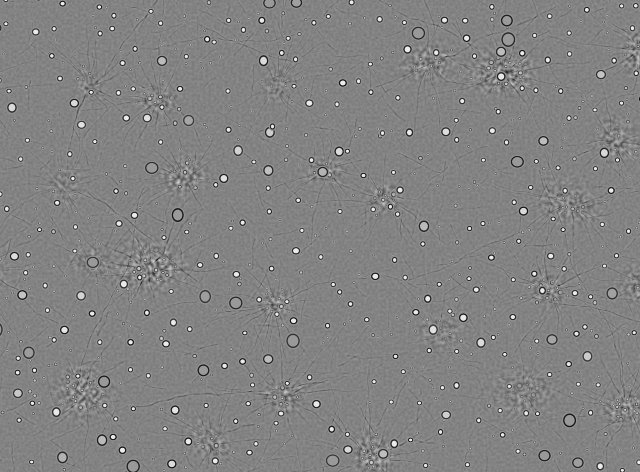
Write a Shadertoy shader that draws this texture.

```glsl
// Grey micrograph of a nerve cell culture: beaded fibres, speckled clusters and ringed round cells.

// Tones
const float GREY = 0.512;
const float RING_TONE = 0.08;
const float HALO_TONE = 0.57;
const float CORE_TONE = 0.92;
const float LARGE_CORE_TONE = 0.60;

// Sizes, in canvas heights
const float CLUSTER_CELL = 0.25;
const float CLUSTER_REACH = 0.28;
const float FIBRE_CELL = 0.08;
const float FIBRE_HALF = 0.042;
const float LINE_WIDTH = 0.0015;
const float SPOT_CELL = 0.056;
const float DOT_CELL = 0.021;

// Strengths and frequencies
const float FIBRE_DEPTH = 0.15;
const float RAY_DEPTH = 0.30;
const float STRAND_DEPTH = 0.20;
const float SPECKLE_DEPTH = 0.62;
const float SPECKLE_SCALE = 115.0;
const float GRAIN_DEPTH = 0.065;
const float GRAIN_SCALE = 170.0;
const int STRANDS = 14;
const float TAU = 6.28319;

vec3 hash(vec2 p) {
    vec3 h = fract(p.xyx * vec3(0.1031, 0.1030, 0.0973));
    h += dot(h, h.yzx + 33.33);
    return fract((h.xxy + h.yzz) * h.zyx);
}

float corner(vec2 cell, vec2 offset) {
    float a = TAU * hash(cell + 57.0).x;
    return dot(vec2(cos(a), sin(a)), offset);
}

float gradientNoise(vec2 p) {
    vec2 i = floor(p), f = p - i;
    vec2 u = f * f * f * (f * (f * 6.0 - 15.0) + 10.0), e = vec2(1.0, 0.0);
    return mix(mix(corner(i, f), corner(i + e, f - e), u.x),
               mix(corner(i + e.yx, f - e.yx), corner(i + 1.0, f - 1.0), u.x), u.y);
}

float segment(vec2 p, vec2 a, vec2 b) {
    vec2 ab = b - a;
    return length(p - a - ab * clamp(dot(p - a, ab) / dot(ab, ab), 0.0, 1.0));
}

// Dark thread between two pale flanks
float thread(float d) {
    float x = d / max(LINE_WIDTH, 0.65 / iResolution.y);
    return 0.4 * exp(-x * x / 5.8) - exp(-x * x);
}

// Rays that leave a cluster, one per angular sector
float rays(vec2 v, float count, vec2 seed) {
    float r = length(v);
    float turn = (atan(v.y, v.x + 1e-5) / TAU + 0.5) * count;
    float id = floor(turn);
    vec3 h = hash(seed * 17.0 + vec2(id, count));
    float d = abs(turn - id - 0.5 - 0.6 * (h.x - 0.5)) * TAU / count * r;
    float span = CLUSTER_REACH * mix(0.3, 1.0, h.y);
    float fade = smoothstep(span, span * 0.4, r) * (0.3 + 0.7 * exp(-r / 0.08));
    return thread(d) * fade * smoothstep(0.3, 0.8, h.z) * smoothstep(0.0, 0.03, r);
}

// Returns (ray shade, cluster density)
vec2 clusters(vec2 p, vec2 q) {
    vec2 sum = vec2(0.0), home = floor(p / CLUSTER_CELL);
    for (int k = 0; k < 9; k++) {
        vec2 id = home + vec2(k % 3 - 1, k / 3 - 1);
        vec3 h = hash(id + 11.3), g = hash(id + 71.7);
        vec2 v = q - (id + 0.5 + 0.66 * (h.xy - 0.5)) * CLUSTER_CELL;
        float power = mix(0.45, 1.0, h.z);
        sum.x += power * (rays(v, 13.0, id) + rays(v, 19.0, id + 5.0));
        vec2 size = mix(0.026, 0.046, g.x) * vec2(mix(0.85, 1.7, g.y * g.y), 1.0);
        sum.y += power * exp(-dot(v / size, v / size));
    }
    return sum;
}

// Short scattered fibres
float fibres(vec2 q) {
    float sum = 0.0;
    vec2 home = floor(q / FIBRE_CELL);
    for (int k = 0; k < 18; k++) {
        vec2 id = home + vec2(k % 3 - 1, (k / 3) % 3 - 1);
        vec3 h = hash(id + 31.0 * float(k / 9) + 3.7);
        vec2 middle = (id + h.xy) * FIBRE_CELL;
        float a = TAU * h.z;
        vec2 arm = FIBRE_HALF * mix(0.5, 1.0, fract(h.z * 7.0)) * vec2(cos(a), sin(a));
        sum += thread(segment(q, middle - arm, middle + arm)) * mix(0.35, 1.0, fract(h.x * 9.0));
    }
    return sum;
}

// Long strands across the canvas
float strands(vec2 q, float aspect) {
    float sum = 0.0;
    for (int i = 0; i < STRANDS; i++) {
        vec3 h = hash(vec2(i, 4.6)), g = hash(vec2(i, 92.1));
        vec2 a = h.xy * vec2(aspect, 1.0);
        float turn = TAU * h.z;
        vec2 b = a + mix(0.2, 0.55, g.x) * vec2(cos(turn), sin(turn));
        sum += thread(segment(q, a, b)) * mix(0.5, 1.0, g.y);
    }
    return sum;
}

float disc(float d, float radius) {
    float aa = max(0.0009, 0.6 / iResolution.y);
    return 1.0 - smoothstep(radius - aa, radius + aa, d);
}

// Round cells: pale core, dark ring, faint halo
float spots(float shade, vec2 p, float cell, float share, vec2 radii, float strength) {
    vec2 home = floor(p / cell);
    for (int k = 0; k < 9; k++) {
        vec2 id = home + vec2(k % 3 - 1, k / 3 - 1);
        vec3 h = hash(id + cell * 900.0), g = hash(id + 43.9);
        if (h.z > share) continue;
        float radius = mix(radii.x, radii.y, pow(g.x, 5.0));
        float d = length((p - (id + h.xy) * cell) * vec2(1.0, mix(0.85, 1.15, g.y)));
        float core = mix(CORE_TONE, LARGE_CORE_TONE, smoothstep(0.006, 0.010, radius));
        float ring = radius + min(0.6 * radius, 0.0028);
        shade = mix(shade, HALO_TONE, strength * disc(d, ring + 0.0025));
        shade = mix(shade, RING_TONE, strength * disc(d, ring) * mix(0.7, 1.0, g.z));
        shade = mix(shade, core, strength * disc(d, radius));
    }
    return shade;
}

void mainImage(out vec4 fragColor, in vec2 fragCoord) {
    vec2 p = fragCoord / iResolution.y;

    // Bend the threads
    vec2 q = p + 0.022 * vec2(gradientNoise(p * 8.0), gradientNoise(p * 8.0 + 40.0))
               + 0.004 * vec2(gradientNoise(p * 38.0 + 9.0), gradientNoise(p * 38.0 + 70.0));
    vec2 cluster = clusters(p, q);
    float density = min(cluster.y, 1.0);

    // Beaded threads
    float beads = clamp(0.8 + 1.5 * gradientNoise(p * 95.0 + 20.0), 0.15, 1.6);
    float lines = FIBRE_DEPTH * fibres(q) + RAY_DEPTH * cluster.x
                + STRAND_DEPTH * strands(q, iResolution.x / iResolution.y);
    float shade = GREY + clamp(lines * beads, -0.4, 0.12);

    // Grain and cluster speckle
    shade += GRAIN_DEPTH * gradientNoise(p * GRAIN_SCALE);
    shade += SPECKLE_DEPTH * density * gradientNoise(p * SPECKLE_SCALE + 15.0);

    // Small dots, denser in clusters, then the larger cells
    shade = spots(shade, p, DOT_CELL, 0.13, vec2(0.0016, 0.0032), 0.75);
    shade = spots(shade, p, DOT_CELL * 0.8, 0.7, vec2(0.0019, 0.0042), 0.8 * smoothstep(0.2, 0.7, density));
    shade = spots(shade, p, SPOT_CELL, 0.72, vec2(0.0034, 0.0120), 1.0);

    fragColor = vec4(vec3(clamp(shade, 0.03, 0.97)), 1.0);
}
```
